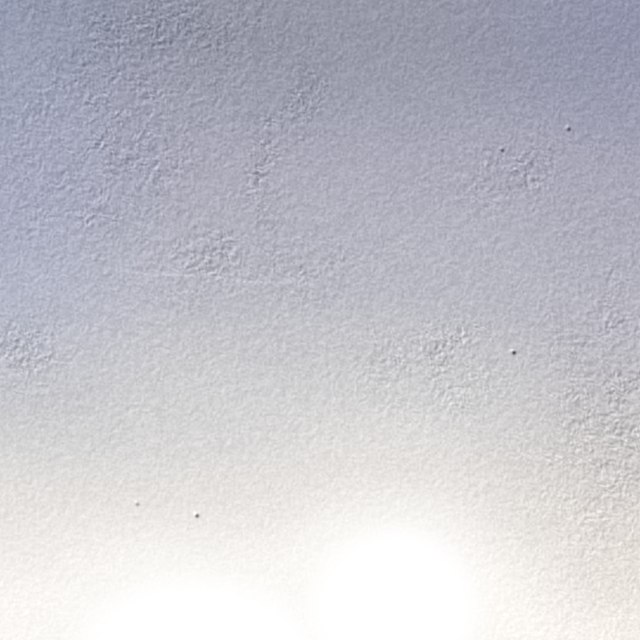
Give the GLSL for this texture, as a Shadertoy shader.

```glsl
#define GRAIN_SCALE 145.0
#define GRAIN_DEPTH 0.085
#define ROUGH_DEPTH 0.20
#define FINE_DEPTH 0.085
#define CLOUD_DEPTH 0.08
#define PIT_RADIUS 0.0032
#define LIGHT_DIR vec2(-0.64, 0.77)

float hash(vec2 p) {
    vec3 q = fract(vec3(p.xyx) * 0.1031);
    q += dot(q, q.yzx + 33.33);
    return fract((q.x + q.y) * q.z);
}

float noise(vec2 p) {
    vec2 i = floor(p), f = fract(p);
    f = f * f * (3.0 - 2.0 * f);
    return mix(mix(hash(i), hash(i + vec2(1, 0)), f.x),
               mix(hash(i + vec2(0, 1)), hash(i + vec2(1, 1)), f.x), f.y);
}

float fbm(vec2 p) {
    float sum = 0.0, amp = 0.5;
    for (int i = 0; i < 4; i++) {
        sum += amp * noise(p);
        p = mat2(1.6, 1.2, -1.2, 1.6) * p + 17.3;
        amp *= 0.5;
    }
    return sum;
}

// Plaster height: rounded bumps on a rotated lattice
float plaster(vec2 uv) {
    vec2 p = mat2(0.87, 0.5, -0.5, 0.87) * uv * GRAIN_SCALE;
    p += 1.2 * vec2(noise(p * 0.35), noise(p * 0.35 + 23.0));
    return 0.55 * noise(p) + 0.45 * noise(p * 1.8 + 41.0);
}

// Slope towards the light
float relief(vec2 uv) {
    vec2 d = LIGHT_DIR * 0.3 / GRAIN_SCALE;
    return plaster(uv - d) - plaster(uv + d);
}

// Wall colour from lit (0) to shaded (1)
vec3 wallTone(float t) {
    vec3 c = mix(vec3(0.98, 0.97, 0.96), vec3(0.89, 0.88, 0.87), smoothstep(0.06, 0.29, t));
    c = mix(c, vec3(0.80, 0.80, 0.81), smoothstep(0.25, 0.45, t));
    c = mix(c, vec3(0.73, 0.73, 0.77), smoothstep(0.40, 0.60, t));
    c = mix(c, vec3(0.67, 0.67, 0.73), smoothstep(0.56, 0.78, t));
    return mix(c, vec3(0.59, 0.60, 0.66), smoothstep(0.74, 0.98, t));
}

// Coarse patches: centre, radii
float roughness(vec2 uv) {
    vec4 patches[9] = vec4[9](
        vec4(0.15, 0.77, 0.14, 0.15), vec4(0.24, 0.93, 0.16, 0.10),
        vec4(0.415, 0.75, 0.025, 0.11), vec4(0.47, 0.87, 0.035, 0.08),
        vec4(0.38, 0.59, 0.14, 0.045), vec4(0.81, 0.74, 0.07, 0.06),
        vec4(0.97, 0.36, 0.10, 0.20), vec4(0.70, 0.44, 0.10, 0.06),
        vec4(0.04, 0.45, 0.05, 0.05));
    vec2 p = uv + 0.05 * (vec2(noise(uv * 14.0), noise(uv * 14.0 + 60.0)) - 0.5);
    float r = 0.0;
    for (int i = 0; i < 9; i++) {
        vec2 q = (p - patches[i].xy) / patches[i].zw;
        r = max(r, exp(-dot(q, q)));
    }
    return r * mix(0.35, 1.0, smoothstep(0.25, 0.7, noise(uv * 32.0)));
}

// Overexposed spot with a soft rim
float glow(vec2 uv, vec2 centre, vec2 radii, float softness) {
    float d = length((uv - centre) / radii);
    d += 0.12 * (noise(uv * 11.0) - 0.5);
    return 1.0 - smoothstep(1.0 - softness, 1.0 + softness, d);
}

void mainImage(out vec4 fragColor, in vec2 fragCoord) {
    vec2 uv = fragCoord / iResolution.xy;

    // Broad shading and tint
    float right = smoothstep(0.65, 1.0, uv.x);
    float left = 1.0 - smoothstep(0.0, 0.35, uv.x);
    float t = uv.y + 0.15 * right * (1.0 - uv.y);
    t += 0.05 * left * smoothstep(0.15, 0.4, uv.y) - 0.13 * left * smoothstep(0.55, 1.0, uv.y);
    vec2 h = (uv - vec2(0.61, 0.08)) / vec2(0.22, 0.25);
    t -= 0.09 * exp(-dot(h, h));
    t += CLOUD_DEPTH * (fbm(uv * vec2(5.0, 7.0)) - 0.47) + 0.012;
    vec3 col = wallTone(t);
    float upper = smoothstep(0.3, 0.6, uv.y);
    col += vec3(-0.014, 0.0, 0.022) * left * upper;
    col += vec3(-0.012, -0.014, 0.018) * right * smoothstep(0.65, 1.0, uv.y);
    col += vec3(0.012, 0.0, -0.012) * right * (1.0 - upper);

    // Raking light on the plaster, flatter where overexposed
    float rough = roughness(uv);
    float bump = relief(uv) * (GRAIN_DEPTH + ROUGH_DEPTH * rough);
    bump += FINE_DEPTH * (noise(uv * 270.0) - 0.5) * (0.7 + 0.6 * rough);
    float exposure = mix(0.55, 1.0, smoothstep(0.05, 0.45, uv.y + 0.3 * right));
    col += bump * exposure - 0.025 * rough;

    // Faint trowel ridge
    float ridgeY = 0.575 - 0.06 * (uv.x - 0.17) + 0.006 * (noise(uv * 30.0) - 0.5);
    float span = smoothstep(0.15, 0.22, uv.x) * (1.0 - smoothstep(0.40, 0.54, uv.x));
    float ridge = (uv.y - ridgeY) / 0.0025;
    col += 0.035 * span * exp(-ridge * ridge);

    // Small pits: centre, strength
    vec3 pits[6] = vec3[6](
        vec3(0.889, 0.798, 0.35), vec3(0.785, 0.765, 0.35), vec3(0.803, 0.449, 0.5),
        vec3(0.308, 0.194, 0.5), vec3(0.215, 0.212, 0.25), vec3(0.859, 0.767, 0.12));
    for (int i = 0; i < 6; i++) {
        vec2 q = (uv - pits[i].xy) / PIT_RADIUS;
        vec2 lit = q - vec2(-0.9, 1.1);
        col += pits[i].z * (0.4 * exp(-dot(lit, lit)) - exp(-dot(q, q)));
    }

    // Blown-out light spots
    float halo = glow(uv, vec2(0.61, 0.06), vec2(0.16, 0.14), 0.55);
    halo = max(halo, glow(uv, vec2(0.30, -0.04), vec2(0.22, 0.17), 0.5));
    float core = glow(uv, vec2(0.617, 0.05), vec2(0.135, 0.12), 0.2);
    core = max(core, glow(uv, vec2(0.30, -0.04), vec2(0.19, 0.14), 0.2));
    col = mix(col, vec3(1.0, 0.995, 0.975), 0.6 * halo);
    col = mix(col, vec3(1.0), core);

    fragColor = vec4(clamp(col, 0.0, 1.0), 1.0);
}
```
